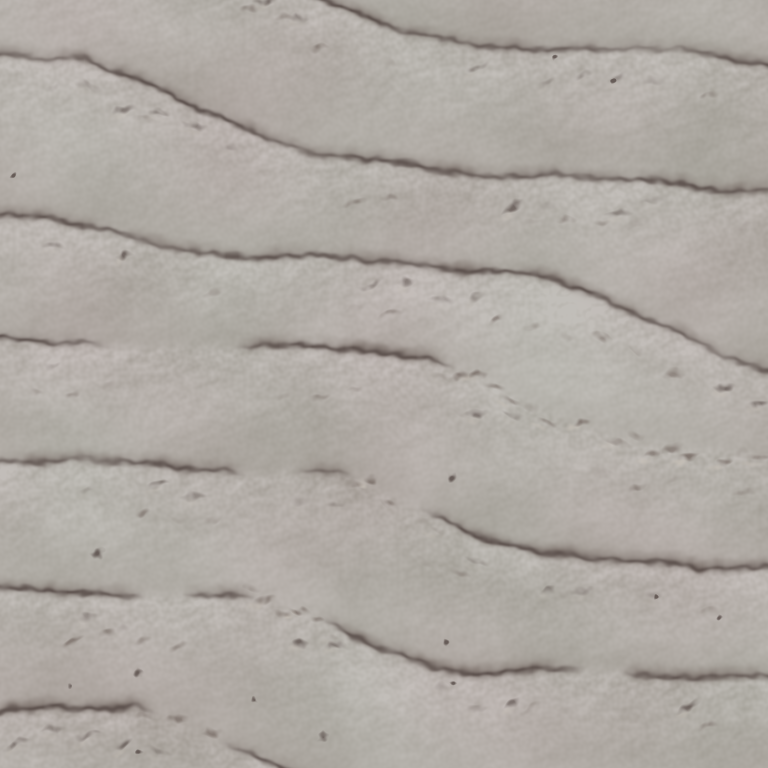
This texture is drawn by a three.js fragment shader. Its source:

```glsl
// Pale weathered stone crossed by thin, dark, broken seams with small slanted nicks.
varying vec2 vUv;

vec2 hash2(vec2 p) {
  vec3 q = fract(p.xyx * vec3(0.1031, 0.1030, 0.0973));
  q += dot(q, q.yzx + 33.33);
  return fract((q.xx + q.yz) * q.zy);
}

float cornerRamp(vec2 cell, vec2 offset) {
  float a = 6.2832 * hash2(cell).x;
  return dot(vec2(cos(a), sin(a)), offset);
}

// Gradient noise, roughly -0.6 to 0.6
float noise(vec2 p) {
  vec2 i = floor(p), f = fract(p);
  vec2 u = f * f * f * (f * (f * 6.0 - 15.0) + 10.0);
  vec2 e = vec2(1.0, 0.0);
  return mix(
    mix(cornerRamp(i, f), cornerRamp(i + e.xy, f - e.xy), u.x),
    mix(cornerRamp(i + e.yx, f - e.yx), cornerRamp(i + 1.0, f - 1.0), u.x), u.y);
}

vec2 rotate(vec2 p, float a) {
  return vec2(cos(a) * p.x + sin(a) * p.y, cos(a) * p.y - sin(a) * p.x);
}

float bell(float d, float width) {
  return exp(-d * d / (width * width));
}

// Where each seam starts to step down
float stepStart(float row) {
  return mod(0.18 + 0.13 * row, 0.72);
}

// Seam height: gentle tilt, a step, then wobbles
float seamHeight(float x, float row) {
  float t = clamp((x - stepStart(row)) / 0.34, 0.0, 1.0);
  float drop = mix(smoothstep(0.0, 1.0, t), 1.0 - pow(1.0 - t, 1.6), 0.6);
  float sag = row == 4.0 ? 0.035 * smoothstep(0.0, 0.35, x) : 0.0;
  float y = 0.07 + 0.165 * row + 0.035 * step(4.5, row) - sag;
  y -= 0.02 * min(row, 4.0) * x + 0.1 * drop;
  return y + 0.02 * noise(vec2(x * 4.0, row * 7.3 + 0.4))
           + 0.007 * noise(vec2(x * 13.0, row * 3.1 + 0.3))
           + 0.004 * noise(vec2(x * 38.0, row * 5.7 + 0.2));
}

// A broken row of ragged slanted nicks; p.y is measured from the row
float nicks(vec2 p, float row, float coverage) {
  float cell = floor(p.x / 0.046);
  vec2 h = hash2(vec2(cell + 3.0, row * 17.0 + 5.0));
  vec2 k = hash2(vec2(cell + 41.0, row * 11.0 + 2.0));
  vec2 q = p - vec2((cell + 0.5) * 0.046, 0.026 * (h.x - 0.5));
  q = rotate(q, 0.05 + 0.5 * k.x);
  q.y += 0.007 * noise(p * 60.0 + row);
  float shape = 1.0 - smoothstep(0.1, 1.0, length(q / vec2(0.012 + 0.01 * k.y, 0.0062)));
  float cluster = noise(vec2(cell * 0.31 + 0.2, row * 3.7 + 0.6));
  float present = smoothstep(-0.1, 0.15, cluster + coverage - h.y * 0.5);
  float patchy = clamp(0.8 + 1.1 * noise(p * 95.0 + 4.0), 0.0, 1.0);
  return shape * present * patchy * (0.4 + 0.6 * k.x);
}

void main() {
  vec2 p = vUv;

  // Broad mottling, leaning streaks and fine grain
  float mottle = 0.7 * noise(p * vec2(3.0, 4.0) + 2.3) + 0.55 * noise(p * vec2(8.0, 14.0) + 7.1);
  float streak = noise(rotate(p, 0.4) * vec2(24.0, 58.0) + 3.0);
  float grain = 0.5 * noise(rotate(p, 0.35) * vec2(55.0, 110.0)) + 0.5 * noise(p * 150.0 + 9.0);
  float tone = 0.57 + mottle;
  float rough = 0.6;
  float ink = 0.0, stain = 0.0, chips = 0.0;

  for (int i = 0; i < 7; i++) {
    float row = float(i);
    float d = p.y - seamHeight(p.x, row);
    float start = stepStart(row);

    // Lower seams break up while they step down, and thin out elsewhere
    float gapEnd = start + (i == 3 ? 0.5 : 0.13);
    float gap = smoothstep(start - 0.02, start + 0.03, p.x)
              * (1.0 - smoothstep(gapEnd - 0.03, gapEnd + 0.02, p.x));
    gap *= i < 4 ? 1.0 : 0.0;
    float along = noise(vec2(p.x * 7.0, row * 4.3 + 0.7));
    float strength = clamp(0.85 + 0.8 * along, 0.35, 1.0);
    if (i < 4) strength *= smoothstep(-0.4, -0.18, along);
    strength *= clamp(0.95 + 0.6 * noise(vec2(p.x * 60.0, row * 2.3 + 0.5)), 0.0, 1.0);
    strength *= 1.0 - gap;

    // Narrow ragged core and a patchy smear, mostly on its upper side
    float ragged = d + 0.004 * noise(p * vec2(60.0, 90.0));
    ink = max(ink, strength * 0.88 * bell(ragged, 0.0039));
    float smear = clamp(0.55 + 1.2 * noise(vec2(p.x * 16.0, row * 6.1 + 0.4)), 0.1, 1.0);
    stain = max(stain, 0.75 * smear * strength * bell(ragged - 0.003, 0.0085));

    // Rough, pale stone under each seam, smoother and duller stone above it
    float under = smoothstep(0.002, -0.012, d) * exp(min(d, 0.0) / 0.05);
    float above = smoothstep(-0.002, 0.012, d) * exp(-max(d, 0.0) / 0.06);
    float shade = 1.0 - 0.85 * gap;
    tone += shade * (0.42 * under - 0.34 * above);
    rough += 0.8 * under - 0.25 * above;

    // Nicks below the seam
    vec2 below = vec2(p.x, d + 0.036);
    ink = max(ink, 0.75 * nicks(below, row, 0.12));
    stain = max(stain, 0.75 * nicks(below + vec2(0.021, 0.02), row + 20.0, 0.1));
    chips = max(chips, 0.5 * nicks(below + vec2(0.006, 0.01), row, 0.12));

    // Slanted chips with pale edges in the gaps
    vec2 broken = vec2(p.x, d + 0.006);
    stain = max(stain, gap * nicks(broken, row + 40.0, 0.6));
    stain = max(stain, 0.8 * gap * nicks(broken + vec2(0.023, -0.004), row + 60.0, 0.4));
    chips = max(chips, gap * nicks(broken + vec2(0.012, 0.01), row + 40.0, 0.6));
  }

  // Scattered dark specks
  for (int i = 0; i < 14; i++) {
    vec2 center = hash2(vec2(float(i) * 3.0 + 1.0, 8.0));
    float size = 0.003 + 0.006 * pow(hash2(vec2(float(i), 63.0)).x, 3.0);
    float r = length(p - center) + 0.006 * noise(p * 120.0);
    ink = max(ink, 0.85 * (1.0 - smoothstep(0.0, size * 1.3, r)));
  }

  // Stone colour with faint warm and green drifts
  tone += (grain + 0.45 * streak) * rough;
  vec3 color = mix(vec3(0.66, 0.64, 0.612), vec3(0.733, 0.713, 0.693), clamp(tone, -0.4, 1.4));
  color += vec3(0.014, -0.006, 0.004) * noise(p * 5.0 + 31.0);
  color = mix(color, vec3(0.79, 0.76, 0.72), 0.7 * chips);
  color = mix(color, vec3(0.47, 0.425, 0.4), stain);
  color = mix(color, vec3(0.35, 0.305, 0.29), ink);
  gl_FragColor = vec4(color, 1.0);
}
```
